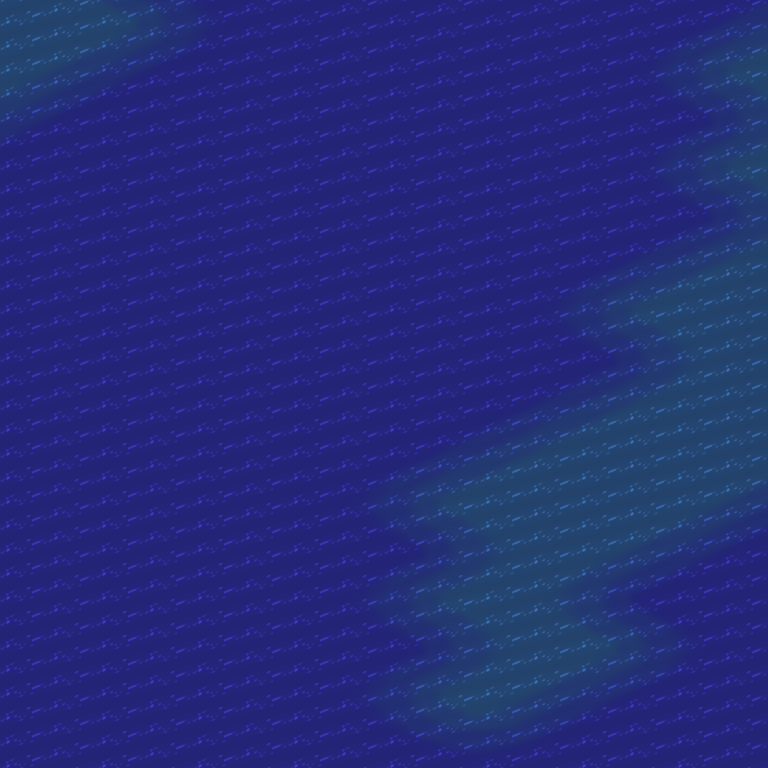
A WebGL 2 fragment shader for this background:

```glsl
#version 300 es
precision highp float;
// Indigo cloth with teal zigzag patches, woven with small bright stitches.
// Cells of a skewed lattice are blended into terraced patches;
// stitches are dashes and hashed specks repeated over a sheared tile.

uniform vec2 u_resolution;
out vec4 outColor;

const vec3 INDIGO = vec3(0.14, 0.146, 0.48);
const vec3 TEAL = vec3(0.14, 0.27, 0.44);
const float FAR = 40.0;
const float FADE = 0.35;

float hash(float n) {
    return fract(sin(n * 12.9898) * 43758.5453);
}

// 1 inside a box given as (low.x, high.x, low.y, high.y)
float insideBox(vec2 q, vec4 box) {
    vec2 outside = max(box.xz - q, q - box.yw);
    return step(max(outside.x, outside.y), 0.0);
}

// 1 for lattice cells that belong to a patch
float filled(vec2 q) {
    vec4 boxes[7] = vec4[7](
        vec4(-FAR, 1.0, -1.0, FAR),
        vec4(4.0, 9.0, -FAR, -3.0),
        vec4(5.0, 9.0, -FAR, -2.0),
        vec4(6.0, 9.0, -FAR, 0.0),
        vec4(7.0, 9.0, -FAR, 3.0),
        vec4(8.0, 9.0, -FAR, 4.0),
        vec4(9.0, 10.0, 3.0, 5.0));
    float inside = 0.0;
    for (int i = 0; i < 7; i++) inside = max(inside, insideBox(q, boxes[i]));
    return inside;
}

// Bilinear blend of the four nearest cells, confined to their edges
float patchCover(vec2 q) {
    vec2 low = floor(q - 0.5) + 0.5;
    vec2 w = clamp((q - low - 0.5) / (2.0 * FADE) + 0.5, 0.0, 1.0);
    float near = mix(filled(low), filled(low + vec2(1.0, 0.0)), w.x);
    float next = mix(filled(low + vec2(0.0, 1.0)), filled(low + 1.0), w.x);
    return mix(near, next, w.y);
}

// Ramp from 0 to 1 in soft terraces
float terrace(float value, float levels) {
    float v = value * levels;
    return (floor(v) + smoothstep(0.15, 0.85, fract(v))) / levels;
}

// Soft tilted dash that wraps around the unit tile
float dash(vec2 tile, vec2 center, float halfLength, float radius) {
    vec2 d = fract(tile - center + 0.5) - 0.5;
    d.y += 0.3 * d.x;
    d.x = max(abs(d.x) - halfLength, 0.0) * 2.0;
    return 1.0 - smoothstep(radius * 0.4, radius * 1.4, length(d));
}

// Brightness added by one sheared tile of stitches
float stitches(vec2 tile) {
    float light = 0.5 * dash(tile, vec2(0.75, 0.0), 0.06, 0.05);
    light = max(light, 0.65 * dash(tile, vec2(0.167, 0.0), 0.005, 0.065));
    for (int i = 0; i < 14; i++) {
        float seed = float(i) + 1.0;
        vec2 center = vec2((seed + hash(seed)) / 14.0, (hash(seed + 31.0) - 0.5) * 0.5);
        float strength = mix(0.1, 0.42, hash(seed + 67.0));
        float halfLength = 0.025 * hash(seed + 93.0);
        light = max(light, strength * dash(tile, center, halfLength, 0.045));
    }
    return light;
}

void main() {
    // Square canvas units, measured down from the top
    vec2 p = gl_FragCoord.xy / u_resolution;
    p.y = 1.0 - p.y;

    // Patches on a lattice whose edges rise and fall by one in two
    vec2 cell = p * 8.0;
    vec2 skewed = vec2(cell.y + 0.5 * cell.x, cell.y - 0.5 * cell.x) - 0.25;
    vec3 color = mix(INDIGO, TEAL, terrace(patchCover(skewed), 3.0));

    // Weave: rows rise to the right, slightly darker between them
    vec2 tile = vec2(p.x * 16.0, p.y * 32.0 + p.x * 8.0);
    float shade = 0.985 + 0.02 * cos(6.28318 * tile.y);
    color *= shade + stitches(tile);

    outColor = vec4(color, 1.0);
}
```
